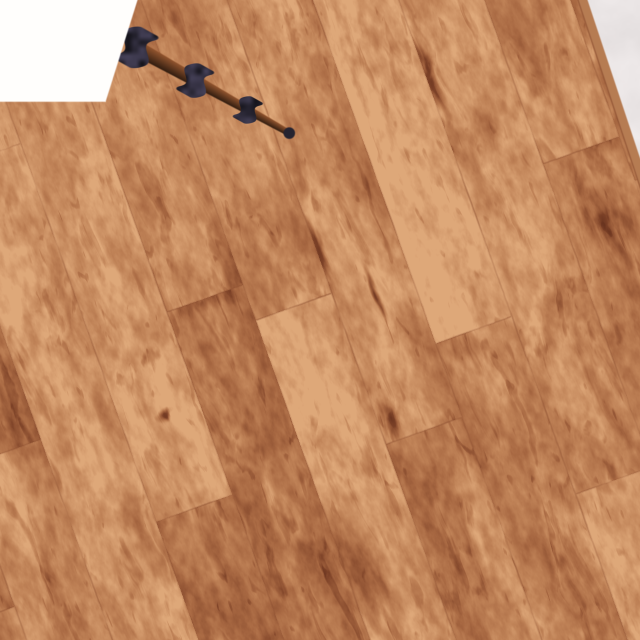
Reproduce this texture procedurally as a WebGL 2 fragment shader.

```glsl
#version 300 es
precision highp float;
// Slanted maple floor planks with a tapering rod, a white panel and a pale wall edge.
uniform vec2 u_resolution;
out vec4 fragColor;

const vec2 ALONG = vec2(0.337, -0.9415);   // plank direction, running down
const vec2 ACROSS = vec2(0.9415, 0.337);
const float PLANK_WIDTH = 0.1263;
const float FIRST_EDGE = -0.424;           // across-position where row 0 starts
const float SEAM = 0.0012;
const float SOFT = 0.0015;
const vec3 UMBER = vec3(0.55, 0.31, 0.19);
const vec3 BROWN = vec3(0.66, 0.41, 0.26);
const vec3 TAN = vec3(0.75, 0.51, 0.34);
const vec3 HONEY = vec3(0.84, 0.62, 0.44);
const vec3 KNOT = vec3(0.34, 0.15, 0.09);
const vec3 WHITE = vec3(1.0, 0.995, 0.99);
const vec3 WALL = vec3(0.90, 0.88, 0.88);
const vec3 CLIP = vec3(0.15, 0.14, 0.19);
const vec3 ROD = vec3(0.38, 0.22, 0.12);
const vec2 ROD_START = vec2(0.212, 0.926);
const vec2 ROD_END = vec2(0.452, 0.792);

// Per row: joint position, tone before the joint, tone after it
const vec3 ROWS[11] = vec3[11](
  vec3(0.90, 0.50, 0.50), vec3(0.668, 0.36, 0.60), vec3(0.222, 0.62, 0.86),
  vec3(0.85, 0.92, 0.50), vec3(0.547, 0.76, 0.42), vec3(0.606, 0.66, 0.90),
  vec3(0.857, 0.70, 0.62), vec3(0.735, 1.08, 0.66), vec3(1.03, 0.74, 1.0),
  vec3(0.527, 0.66, 0.45), vec3(0.60, 0.55, 0.55));

// Knots and stains: center, then half-size across and along the plank
const int STAIN_COUNT = 10;
const vec4 STAINS[STAIN_COUNT] = vec4[STAIN_COUNT](
  vec4(0.618, 0.345, 0.013, 0.030), vec4(0.503, 0.615, 0.009, 0.036),
  vec4(0.262, 0.350, 0.012, 0.008), vec4(0.590, 0.535, 0.004, 0.045),
  vec4(0.735, 0.450, 0.022, 0.035), vec4(0.320, 0.525, 0.040, 0.015),
  vec4(0.665, 0.890, 0.014, 0.060), vec4(0.365, 0.565, 0.020, 0.120),
  vec4(0.560, 0.110, 0.030, 0.070), vec4(0.950, 0.660, 0.035, 0.060));

float hash(vec2 p) {
  vec3 q = fract(p.xyx * 0.1031);
  q += dot(q, q.yzx + 33.33);
  return fract((q.x + q.y) * q.z);
}

float noise(vec2 p) {
  vec2 i = floor(p), f = fract(p);
  f = f * f * (3.0 - 2.0 * f);
  return mix(mix(hash(i), hash(i + vec2(1, 0)), f.x),
             mix(hash(i + vec2(0, 1)), hash(i + vec2(1, 1)), f.x), f.y);
}

float fbm(vec2 p) {
  float sum = 0.0, amp = 0.5;
  for (int i = 0; i < 4; i++) {
    sum += amp * noise(p);
    p = p * 2.03 + 17.1;
    amp *= 0.5;
  }
  return sum / 0.9375;
}

vec3 woodTone(float t) {
  vec3 c = mix(UMBER, BROWN, clamp(t * 3.0, -0.4, 1.0));
  c = mix(c, TAN, clamp(t * 3.0 - 1.0, 0.0, 1.0));
  c = mix(c, HONEY, clamp(t * 3.0 - 2.0, 0.0, 1.35));
  return mix(c, KNOT, clamp(-t, 0.0, 0.9));
}

vec2 floorCoords(vec2 p) {
  p.y -= 1.0;
  return vec2(dot(p, ACROSS), dot(p, ALONG));
}

vec3 planks(vec2 p) {
  vec2 q = floorCoords(p);
  float x = (q.x - FIRST_EDGE) / PLANK_WIDTH;
  float row = clamp(floor(x), 0.0, 10.0);
  vec3 plank = ROWS[int(row)];
  float after = step(plank.x, q.y);
  vec2 g = q + vec2(3.7 * row, 9.1 * after) + 5.0;   // separate grain per plank

  // Cloudy blotches, warped streaks, fine mottling and dark flecks
  float warp = fbm(g * vec2(14.0, 6.0));
  float blotch = fbm(g * vec2(20.0, 7.0) + 2.0 * warp);
  float streak = fbm(g * vec2(60.0, 12.0) + 3.0 * warp);
  float mottle = fbm(g * vec2(95.0, 50.0));
  float fleck = noise(g * vec2(110.0, 38.0) + 2.0 * streak);
  float tone = mix(plank.y, plank.z, after) + 0.05;
  tone += 1.05 * (blotch - 0.5) + 0.55 * (streak - 0.5) + 0.6 * (mottle - 0.5);
  tone -= 0.4 * smoothstep(0.62, 0.80, streak) + 0.3 * smoothstep(0.84, 0.98, fleck);

  // Stains stay inside their own plank; the narrow ones are the darkest
  for (int i = 0; i < STAIN_COUNT; i++) {
    vec4 stain = STAINS[i];
    vec2 center = floorCoords(stain.xy);
    float same = 1.0 - step(0.5, abs(floor((center.x - FIRST_EDGE) / PLANK_WIDTH) - row));
    same *= 1.0 - abs(step(plank.x, center.y) - after);
    vec2 d = q - center + 0.03 * vec2(warp - 0.5, blotch - 0.5);
    float r = length(d / stain.zw) + 1.2 * (streak - 0.5);
    float depth = mix(1.2, 0.5, smoothstep(0.012, 0.022, stain.z));
    tone -= same * depth * smoothstep(1.5, 0.1, r);
  }
  vec3 c = woodTone(tone);

  // Faint broken seams between rows and at plank ends
  float edge = min(min(fract(x), 1.0 - fract(x)) * PLANK_WIDTH, abs(q.y - plank.x));
  float wear = 0.1 + 0.4 * noise(q * 28.0);
  return mix(c, UMBER, wear * smoothstep(2.0 * SEAM, 0.0, edge));
}

float cover(float d) { return smoothstep(SOFT, -SOFT, d); }

vec3 scene(vec2 p) {
  vec3 c = planks(p);

  // Tapering rod with clips and a round tip
  vec2 span = ROD_END - ROD_START, dir = normalize(span), normal = vec2(-dir.y, dir.x);
  float t = clamp(dot(p - ROD_START, span) / dot(span, span), 0.0, 1.0);
  float side = dot(p - ROD_START, normal);
  float radius = mix(0.012, 0.005, t);
  float rodDist = length(p - ROD_START - span * t) - radius;
  c = mix(c, ROD * (1.0 + 0.5 * side / radius), cover(rodDist));
  for (int i = 0; i < 3; i++) {
    float k = float(i);
    vec2 e = p - ROD_START - span * (0.41 * k - 0.0225 * k * k);
    vec2 local = vec2(dot(e, dir), dot(e, normal)) / (1.0 - 0.17 * k);
    local.x += 0.008 * sin(local.y * 130.0);
    float box = length(max(abs(local) - vec2(0.013, 0.024), 0.0)) - 0.008;
    c = mix(c, CLIP * (0.5 + 1.3 * noise(p * 90.0)), cover(box));
  }
  c = mix(c, CLIP, cover(length(p - ROD_END) - 0.009));

  // Wall edge with its wooden trim, then the white corner panel
  float wall = 0.9415 * (0.918 + 0.332 * (1.0 - p.y) - p.x);
  c = mix(c, TAN * 0.95, cover(wall - 0.014));
  c = mix(c, UMBER, 0.7 * cover(abs(wall - 0.014) - 0.001));
  c = mix(c, WALL + 0.08 * (fbm(p * 18.0) - 0.3), cover(wall));
  float panel = max(0.841 - p.y, 0.954 * (p.x - 0.165 - 0.314 * (p.y - 0.841)));
  return mix(c, WHITE, cover(panel));
}

void main() {
  // Four samples per pixel smooth the plank borders
  vec3 sum = vec3(0.0);
  for (int i = 0; i < 4; i++) {
    vec2 offset = vec2(i & 1, i >> 1) * 0.5 - 0.25;
    sum += scene((gl_FragCoord.xy + offset) / u_resolution);
  }
  fragColor = vec4(sum * 0.25, 1.0);
}
```
